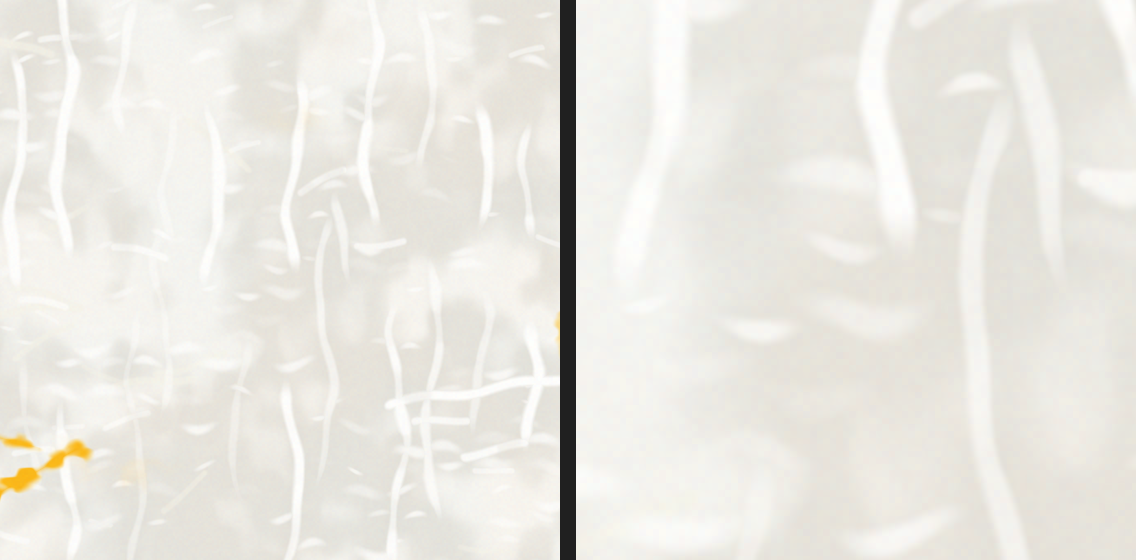
Left: the whole. Right: its middle third, enlarged.
Give the GLSL for this texture, as a WebGL 2 fragment shader.

```glsl
#version 300 es
precision highp float;
uniform vec2 u_resolution;
out vec4 fragColor;

vec2 hash2(vec2 c) {
  vec3 q = fract(c.xyx * vec3(0.1031, 0.1030, 0.0973));
  q += dot(q, q.yzx + 33.33);
  return fract((q.xx + q.yz) * q.zy);
}

// Smooth cellular noise: cell values blended by distance to jittered centres
float cellBlend(vec2 p) {
  vec2 cell = floor(p);
  float sum = 0.0, total = 0.0;
  for (int y = -1; y <= 1; y++)
    for (int x = -1; x <= 1; x++) {
      vec2 id = cell + vec2(x, y);
      vec2 off = id + 0.2 + 0.6 * hash2(id + 7.0) - p;
      float weight = exp(-5.0 * dot(off, off));
      sum += weight * hash2(id + 51.0).x;
      total += weight;
    }
  return sum / total;
}

// Scattered flat dabs, one candidate per cell
float dabs(vec2 p) {
  vec2 cell = floor(p);
  float cover = 0.0;
  for (int y = -1; y <= 1; y++)
    for (int x = -1; x <= 1; x++) {
      vec2 id = cell + vec2(x, y);
      vec2 size = hash2(id + 23.0);
      vec2 off = p - id - 0.15 - 0.7 * hash2(id + 91.0);
      off.y += 0.12 * sin(5.0 * off.x + 20.0 * size.x);
      float d = length(off * vec2(0.9, 1.7));
      float radius = 0.2 + 0.4 * size.x;
      float strength = smoothstep(0.4, 1.0, size.y);
      cover = max(cover, strength * (1.0 - smoothstep(0.25 * radius, radius, d)));
    }
  return cover;
}

float segment(vec2 p, vec2 a, vec2 b) {
  vec2 ab = b - a;
  return length(p - a - ab * clamp(dot(p - a, ab) / dot(ab, ab), 0.0, 1.0));
}

float stroke(float d, float width) {
  return 1.0 - smoothstep(0.4 * width, 1.25 * width, d);
}

// Upright zigzag veins, two per column; y holds the surrounding halo
vec2 uprightVeins(vec2 p, float wear) {
  vec2 result = vec2(0.0);
  for (int i = 0; i < 22; i++) {
    float k = float(i);
    vec2 place = hash2(vec2(k, 12.0)), shape = hash2(vec2(k, 37.0));
    float x = (floor(k / 2.0) + 0.1 + 0.8 * place.x) / 11.0;
    x += 0.011 * asin(0.97 * sin(17.0 * p.y + 40.0 * place.y));
    x += 0.003 * sin(43.0 * p.y + 30.0 * shape.x);
    float centre = 0.5 * (mod(k, 2.0) + 0.15 + 0.7 * place.y);
    float reach = 0.08 + 0.2 * shape.x;
    float ends = 1.0 - smoothstep(reach - 0.04, reach, abs(p.y - centre));
    float strength = mix(0.35, 1.0, smoothstep(0.0, 0.7, shape.y));
    float width = mix(0.005, 0.0105, strength) * (0.6 + 0.8 * wear) * (0.5 + 0.5 * ends);
    float d = abs(p.x - x);
    result.x = max(result.x, stroke(d, width) * strength * ends);
    result.y = max(result.y, exp(-d * d * 2500.0) * strength * ends);
  }
  return result;
}

// Short slanted veins branching across
float crossVeins(vec2 p, float count, float seed, float tilt, float reach) {
  float cover = 0.0;
  for (float k = 0.0; k < count; k++) {
    vec2 shape = hash2(vec2(k, seed));
    float angle = tilt * (2.0 * shape.x - 1.0);
    vec2 arm = reach * (0.35 + 0.65 * shape.y) * vec2(cos(angle), sin(angle));
    vec2 centre = hash2(vec2(k, seed + 19.0));
    float d = segment(p, centre - arm, centre + arm);
    cover = max(cover, stroke(d, 0.004 + 0.005 * shape.y) * (0.4 + 0.5 * shape.y));
  }
  return cover;
}

void main() {
  vec2 p = gl_FragCoord.xy / u_resolution;
  float wear = cellBlend(p * vec2(26.0, 18.0));
  vec2 warped = p + 0.005 * vec2(sin(31.0 * p.y + 9.0 * p.x), sin(37.0 * p.x + 2.0));

  // Clouded stone ground
  float cloud = 0.45 * cellBlend(p * 5.0 + 3.0) + 0.3 * cellBlend(warped * 13.0) + 0.25 * wear;
  vec3 color = mix(vec3(0.898, 0.888, 0.858), vec3(0.962, 0.956, 0.936), smoothstep(0.37, 0.72, cloud));
  color += vec3(0.006, 0.0, -0.004) * (2.0 * cellBlend(p * 9.0 + 40.0) - 1.0);

  // Cream and white veining
  float cream = crossVeins(warped, 12.0, 64.0, 0.9, 0.09);
  color = mix(color, vec3(0.958, 0.95, 0.905), 0.8 * cream);
  vec2 upright = uprightVeins(p, wear);
  float white = max(upright.x, crossVeins(warped, 20.0, 28.0, 0.5, 0.055));
  white = max(white, stroke(segment(warped, vec2(0.7, 0.28), vec2(1.0, 0.325)), 0.01));
  white = max(white * (0.65 + 0.35 * smoothstep(0.15, 0.5, wear)), 0.75 * dabs(warped * vec2(13.0, 22.0)));
  color -= 0.012 * upright.y * (1.0 - white);
  color = mix(color, vec3(0.992, 0.991, 0.984), white);

  // Ragged ochre stains
  float ragged = 0.03 * (cellBlend(p * vec2(35.0, 60.0)) - 0.5);
  float band = segment(p, vec2(-0.01, 0.115), vec2(0.14, 0.2)) + ragged;
  band = min(band, segment(p, vec2(0.0, 0.218), vec2(0.07, 0.2)) + ragged + 0.006);
  float edge = length((p - vec2(1.005, 0.4)) * vec2(1.6, 0.35)) + ragged;
  float gold = max(1.0 - smoothstep(0.004, 0.021, band), 0.6 * (1.0 - smoothstep(0.004, 0.022, edge)));
  float blush = exp(-300.0 * pow(segment(p, vec2(0.12, 0.19), vec2(0.3, 0.14)) + ragged, 2.0) * 6.0);
  blush = max(blush, exp(-900.0 * dot(p - vec2(0.52, 0.79), (p - vec2(0.52, 0.79)) * vec2(0.6, 2.5))));
  color = mix(color, vec3(0.965, 0.88, 0.7), 0.38 * blush * smoothstep(0.2, 0.7, wear));
  color = mix(color, mix(vec3(0.975, 0.83, 0.42), vec3(0.98, 0.72, 0.1), gold), gold);

  // Fine tinted grain
  vec2 grain = hash2(floor(p * 256.0)) - 0.5;
  color += 0.014 * vec3(grain.x, grain.y, -grain.x) + 0.008 * (cellBlend(p * 150.0) - 0.5);
  fragColor = vec4(clamp(color, 0.0, 1.0), 1.0);
}
```
